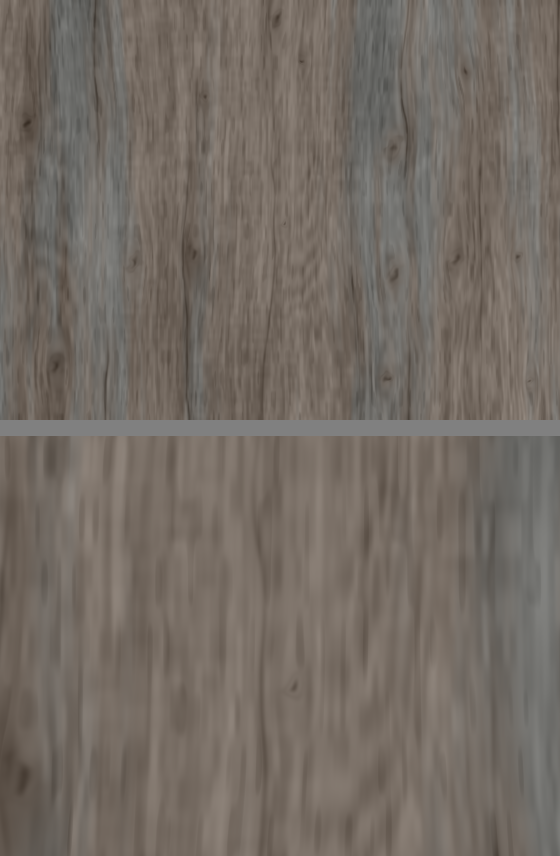
Top: the whole. Bottom: its middle third, enlarged.
This texture is drawn by a WebGL 2 fragment shader. Its source:

```glsl
#version 300 es
precision highp float;
// Weathered grey-brown oak: stretched noise gives boards, streaks and pores,
// contour lines of a slow field give the arched growth rings, and hashed
// cells place knots that bend the grain. Wandering dark seams run upward.
uniform vec2 u_resolution;
out vec4 fragColor;

float hash(vec2 p) {
    vec3 q = fract(p.xyx * 0.1031);
    q += dot(q, q.yzx + 33.33);
    return fract((q.x + q.y) * q.z);
}

float noise(vec2 p) {
    vec2 i = floor(p), f = fract(p);
    f = f * f * f * (f * (f * 6.0 - 15.0) + 10.0);
    return mix(mix(hash(i), hash(i + vec2(1, 0)), f.x),
               mix(hash(i + vec2(0, 1)), hash(i + vec2(1, 1)), f.x), f.y);
}

float fbm(vec2 p) {
    float sum = 0.0, gain = 0.53;
    for (int i = 0; i < 4; i++) {
        sum += gain * noise(p);
        p = p * 2.03 + vec2(17.3, 9.1);
        gain *= 0.5;
    }
    return sum;
}

// x: sideways shift of the grain, y: dark core, z: brown stain
vec3 knots(vec2 p) {
    vec2 cellSize = vec2(0.2, 0.3);
    vec2 home = floor(p / cellSize);
    vec3 result = vec3(0);
    for (int j = -1; j <= 1; j++)
    for (int i = -1; i <= 1; i++) {
        vec2 cell = home + vec2(i, j) + 40.0;
        if (hash(cell + 3.7) > 0.62) continue;
        vec2 spot = vec2(hash(cell + 11.0), hash(cell + 23.0));
        vec2 d = p - (cell - 40.0 + 0.15 + 0.7 * spot) * cellSize;
        float size = mix(0.5, 1.2, hash(cell + 31.0));
        float bow = exp(-dot(d * d, vec2(1100, 170)) / (size * size));
        result.x += 0.65 * d.x * bow + 0.012 * (spot.x - 0.5) * bow;

        // Ragged, tilted eye with a softer stain around it
        d += 0.012 * (vec2(noise(p * 70.0), noise(p * 70.0 + 50.0)) - 0.5);
        d.y += (spot.y - 0.5) * 1.6 * d.x;
        float r = length(d * vec2(1.0, 0.8)) / size;
        float eye = exp(-r * r / 0.00006);
        float ring = exp(-pow((r - 0.016) / 0.004, 2.0));
        result.y += eye + 0.3 * ring * noise(p * 45.0 + 8.0);
        result.z += exp(-dot(d * d, vec2(1500, 420)) / (size * size));
    }
    return result;
}

// x: narrow dark core, y: wide soft shade
vec2 seams(vec2 p) {
    vec2 result = vec2(0);
    for (int i = 0; i < 8; i++) {
        float id = float(i) * 7.0 + 5.0;
        float x = (float(i) + 0.1 + 0.6 * hash(vec2(id, 2.0))) * 0.185;
        x += 0.028 * (noise(vec2(id, p.y * 2.6)) - 0.5);
        x += 0.007 * (noise(vec2(id + 3.0, p.y * 13.0)) - 0.5);
        float d = p.x - x;
        float reach = smoothstep(0.3, 0.75, noise(vec2(id + 1.5, p.y * 2.4 + id)));
        float broken = 0.45 + 0.55 * noise(vec2(id + 4.0, p.y * 22.0));
        result.x += reach * broken * exp(-d * d / 0.0000075);
        result.y += (0.2 + 0.8 * reach) * exp(-abs(d) / (d > 0.0 ? 0.021 : 0.011));
    }
    return result;
}

void main() {
    vec2 p = gl_FragCoord.xy / u_resolution.y;
    vec3 knot = knots(p);

    // Grain space: slow sway plus bending around knots
    vec2 q = p;
    q.x += 0.035 * (noise(p * vec2(3.5, 1.7) + 60.0) - 0.5);
    q.x += 0.006 * (noise(p * vec2(11.0, 7.0) + 30.0) - 0.5) - knot.x;
    vec2 seam = seams(q);

    // Broad boards, streaks, fibres and short pores
    float board = fbm(q * vec2(9.0, 0.65) + 13.0) - 0.5;
    float streak = fbm(q * vec2(42.0, 2.2) + 71.0) - 0.5;
    float fibre = noise(q * vec2(125.0, 9.0) + 5.0) - 0.5;
    float fine = noise(q * vec2(185.0, 34.0) + 90.0) - 0.5;
    float pore = smoothstep(0.66, 0.9, noise(q * vec2(160.0, 20.0) + 140.0));
    float fleck = noise(p * vec2(36.0, 85.0) + 19.0) - 0.5;
    float cloud = fbm(p * vec2(7.0, 4.0) + 37.0) - 0.5;

    // Arched growth rings, faded where they grow too dense
    float field = 10.0 * noise(q * vec2(7.0, 1.25) + 25.0) + 12.0 * q.x;
    field += 0.5 * fibre + 0.7 * noise(q * vec2(24.0, 9.0));
    float rings = sin(6.2832 * field) * (1.0 - smoothstep(0.2, 0.5, fwidth(field)));
    float ringMask = smoothstep(0.4, 0.75, noise(q * vec2(8.0, 1.1) + 44.0));

    float tone = 0.469 + 0.12 * board + 0.105 * streak + 0.07 * cloud;
    tone += 0.055 * fibre + 0.06 * fine - 0.04 * pore;
    tone += 0.02 * fleck * smoothstep(0.4, 0.7, noise(p * vec2(9.0, 3.0) + 80.0));
    tone += 0.024 * rings * (0.15 + 0.85 * ringMask);
    tone -= 0.12 * seam.x + 0.048 * seam.y;
    tone -= 0.13 * min(knot.y, 1.0) + 0.04 * min(knot.z, 1.0);

    // Warm brown against blue-grey boards
    float cool = smoothstep(0.42, 0.68, fbm(q * vec2(8.0, 0.9) + 103.0) + 0.25 * streak);
    cool *= 1.0 - clamp(0.6 * seam.y + 0.7 * knot.z, 0.0, 1.0);
    vec3 tint = mix(vec3(0.008, -0.034, -0.07), vec3(-0.022, -0.02, -0.03), cool);
    fragColor = vec4(clamp(tone + tint, 0.0, 1.0), 1.0);
}
```
